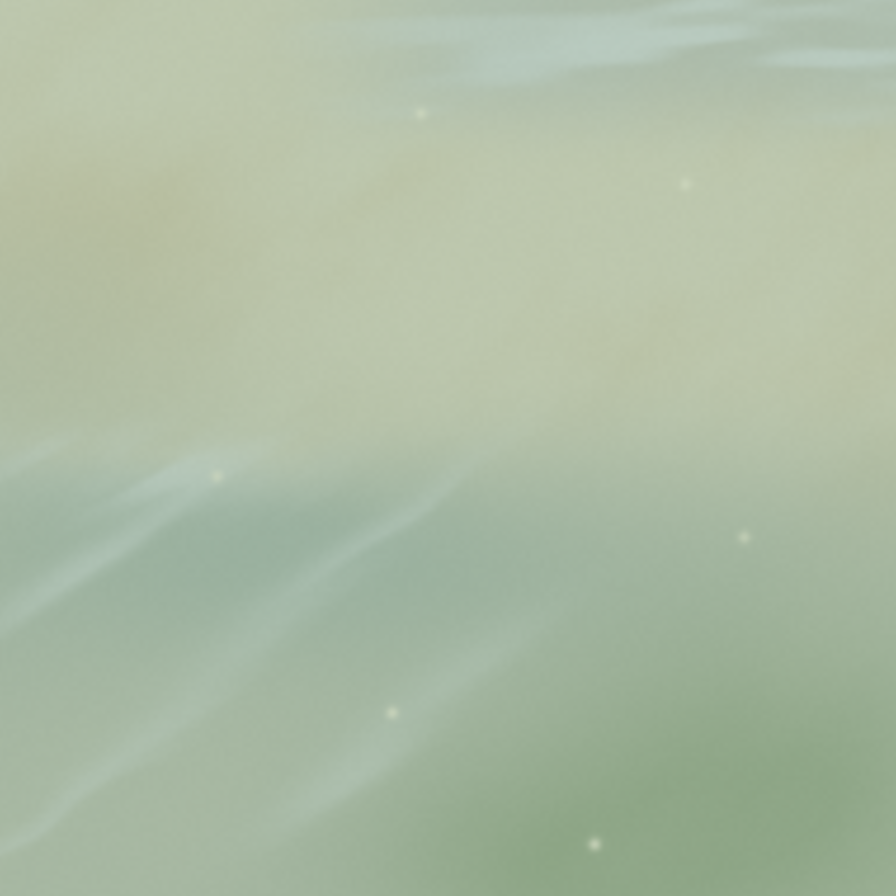
This texture is drawn by a Shadertoy shader. Its source:

```glsl
float hash(vec2 p) {
    vec3 q = fract(p.xyx * 0.1031);
    q += dot(q, q.yzx + 33.33);
    return fract((q.x + q.y) * q.z);
}

float valueNoise(vec2 p) {
    vec2 cell = floor(p), f = fract(p);
    f = f * f * f * (f * (f * 6.0 - 15.0) + 10.0);
    float low = mix(hash(cell), hash(cell + vec2(1, 0)), f.x);
    float high = mix(hash(cell + vec2(0, 1)), hash(cell + vec2(1, 1)), f.x);
    return mix(low, high, f.y);
}

float fbm(vec2 p) {
    float sum = 0.0, amplitude = 0.53;
    for (int i = 0; i < 4; i++) {
        sum += amplitude * valueNoise(p);
        p = mat2(0.8, 0.6, -0.6, 0.8) * p * 2.03 + 17.3;
        amplitude *= 0.5;
    }
    return sum;
}

vec2 rotate(vec2 p, float angle) {
    float c = cos(angle), s = sin(angle);
    return vec2(c * p.x + s * p.y, c * p.y - s * p.x);
}

// Soft elliptical spot, 1 at the centre
float blob(vec2 p, vec2 centre, vec2 radius) {
    vec2 d = (p - centre) / radius;
    return exp(-dot(d, d));
}

// Noise stretched along a direction
float ripples(vec2 p, float angle, vec2 frequency) {
    vec2 q = rotate(p, angle) * frequency;
    float bend = valueNoise(p * 7.0) * 1.5;
    float n = valueNoise(q + vec2(0.0, bend)) * 0.65 + valueNoise(q * 1.9 + 9.0) * 0.35;
    return smoothstep(0.4, 0.85, n);
}

// Scattered diagonal wave crests, sharper on their lower side
float crests(vec2 p, float angle) {
    const int count = 7;
    float sum = 0.0;
    for (int i = 0; i < count; i++) {
        float k = float(i);
        vec2 centre = vec2(0.05 + 0.55 * fract(k * 0.618), mix(0.08, 0.42, k / float(count - 1)));
        vec2 q = rotate(p - centre, angle);
        q.y += 0.025 * (valueNoise(p * 9.0 + k * 5.0) - 0.5);
        float halfLength = mix(0.09, 0.16, hash(vec2(k, 3.0)));
        float width = mix(0.010, 0.022, hash(vec2(k, 8.0))) * (q.y > 0.0 ? 1.6 : 0.8);
        sum += blob(q, vec2(0), vec2(halfLength, width)) * mix(0.4, 0.9, hash(vec2(k, 5.0)));
    }
    return min(sum, 1.0);
}

float specks(vec2 p) {
    float sum = 0.0;
    for (int i = 0; i < 6; i++) {
        vec2 centre = vec2(hash(vec2(i, 21)), hash(vec2(i, 47)));
        sum += blob(p, centre, vec2(0.007)) * mix(0.3, 0.8, hash(vec2(i, 2)));
    }
    return sum;
}

void mainImage(out vec4 fragColor, in vec2 fragCoord) {
    vec2 p = fragCoord / iResolution.xy;

    const vec3 sand = vec3(0.72, 0.745, 0.625);
    const vec3 paleSand = vec3(0.74, 0.78, 0.68);
    const vec3 murk = vec3(0.67, 0.73, 0.64);
    const vec3 teal = vec3(0.60, 0.69, 0.62);
    const vec3 deepGreen = vec3(0.55, 0.645, 0.52);
    const vec3 foam = vec3(0.73, 0.80, 0.76);
    const vec3 skyGrey = vec3(0.66, 0.73, 0.68);

    // Sandy upper water with diagonal clouds
    float cloud = fbm(rotate(p, 0.75) * vec2(2.2, 4.5) + 3.0);
    vec3 color = mix(sand, paleSand, smoothstep(0.25, 0.7, cloud));
    float fade = smoothstep(0.85, 0.42, p.y + 0.28 * p.x + 0.2 * (cloud - 0.5));
    color = mix(color, murk, 0.75 * fade);

    // Greener lower water, its border crisp at left and vague at right
    float softness = mix(0.035, 0.17, smoothstep(0.2, 0.75, p.x));
    float border = 0.455 + 0.07 * (fbm(p * 3.0 + 11.0) - 0.5);
    float lower = 1.0 - smoothstep(border - softness, border + softness, p.y);
    color = mix(color, mix(murk, vec3(0.64, 0.71, 0.63), cloud), lower);
    color = mix(color, teal, lower * 0.95 * blob(p, vec2(0.32, 0.39), vec2(0.42, 0.13)));
    float depth = blob(p, vec2(0.88, 0.11), vec2(0.26, 0.19))
                + 0.7 * blob(p, vec2(0.60, 0.02), vec2(0.20, 0.13));
    color = mix(color, deepGreen, min(depth, 1.0) * mix(0.7, 1.1, cloud));

    // Grey reflections in the upper right
    float reflection = smoothstep(0.84, 0.97, p.y + 0.05 * cloud) * smoothstep(0.25, 0.6, p.x);
    color = mix(color, skyGrey, 0.75 * reflection);
    color = mix(color, foam, 0.85 * reflection * ripples(p, 0.06, vec2(5.0, 30.0)));

    // Foam along the left border, then wave crests
    float foamBand = blob(p, vec2(0.10, 0.475), vec2(0.22, 0.045));
    color = mix(color, foam, foamBand * (0.2 + 0.6 * ripples(p, 0.5, vec2(7.0, 28.0))));
    color = mix(color, foam, 0.65 * crests(p, 0.58));
    color = mix(color, paleSand + 0.06, specks(p));

    // Faint fine grain
    color += 0.008 * (valueNoise(p * 190.0) - 0.5);
    fragColor = vec4(color, 1.0);
}
```
